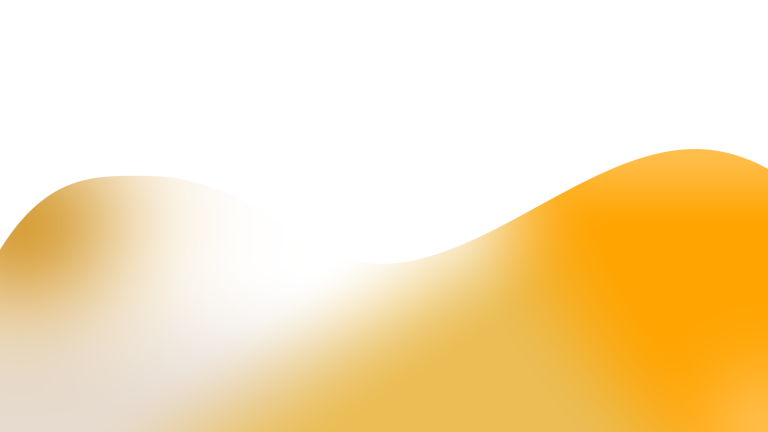
Write a Shadertoy shader that draws this background.

```glsl
// Draws a smooth wave of gold, cream and orange gradients below a white sky.

// Height of the wave's upper edge: two crests with a trough between them.
float waveHeight(float x) {
    if (x < 0.319) return 0.593 - 0.171 * pow((0.319 - x) / 0.319, 3.0);
    if (x < 0.880) {
        float fall = pow((x - 0.319) / 0.561, 1.25);
        return 0.593 - 0.204 * smoothstep(0.0, 1.0, fall);
    }
    if (x < 1.609) return 0.389 + 0.266 * smoothstep(0.880, 1.609, x);
    float past = (x - 1.609) / 0.169;
    return 0.655 - 0.046 * past * past;
}

// Soft elliptical glow, 1 at its centre.
float glow(vec2 p, vec2 centre, vec2 radius) {
    vec2 q = (p - centre) / radius;
    return exp(-dot(q, q));
}

vec3 waveColour(vec2 p) {
    const vec3 beige = vec3(0.905, 0.863, 0.822);
    const vec3 gold = vec3(0.920, 0.740, 0.330);
    const vec3 orange = vec3(1.000, 0.643, 0.000);
    const vec3 apricot = vec3(1.000, 0.750, 0.310);
    const vec3 ochre = vec3(0.845, 0.630, 0.240);

    // Beige haze rising from the lower left
    float hazeHeight = p.y + 0.15 * max(p.x - 0.14, 0.0);
    vec3 colour = mix(vec3(1.0), beige, 1.0 - smoothstep(0.05, 0.47, hazeHeight));

    // Diagonal gold front
    float goldFront = dot(p - vec2(0.556, 0.051), vec2(0.56, -0.83));
    colour = mix(colour, gold, smoothstep(-0.174, 0.185, goldFront));

    // Curved orange front on the right
    float drop = 0.479 - p.y;
    float orangeFront = p.x - 1.185 - 0.42 * drop - 0.43 * drop * drop;
    colour = mix(colour, orange, smoothstep(-0.162, 0.231, orangeFront));

    // Lighter right crest and lower right corner
    float crestLight = smoothstep(0.456, 0.676, p.y) * smoothstep(1.16, 1.40, p.x);
    colour = mix(colour, apricot, crestLight);
    colour = mix(colour, apricot, 0.9 * glow(p, vec2(1.778, 0.0), vec2(0.17)));

    // Ochre shade under the left crest
    return mix(colour, ochre, glow(p, vec2(0.046, 0.479), vec2(0.266, 0.231)));
}

void mainImage(out vec4 fragColor, in vec2 fragCoord) {
    // Canvas height is one unit
    vec2 p = fragCoord / iResolution.xy * vec2(16.0 / 9.0, 1.0);

    // Edge distance, corrected for the slope
    float slope = (waveHeight(p.x + 0.002) - waveHeight(p.x - 0.002)) / 0.004;
    float inside = (waveHeight(p.x) - p.y) / sqrt(1.0 + slope * slope);
    float coverage = smoothstep(-0.75, 0.75, inside * iResolution.y);

    fragColor = vec4(mix(vec3(1.0), waveColour(p), coverage), 1.0);
}
```
